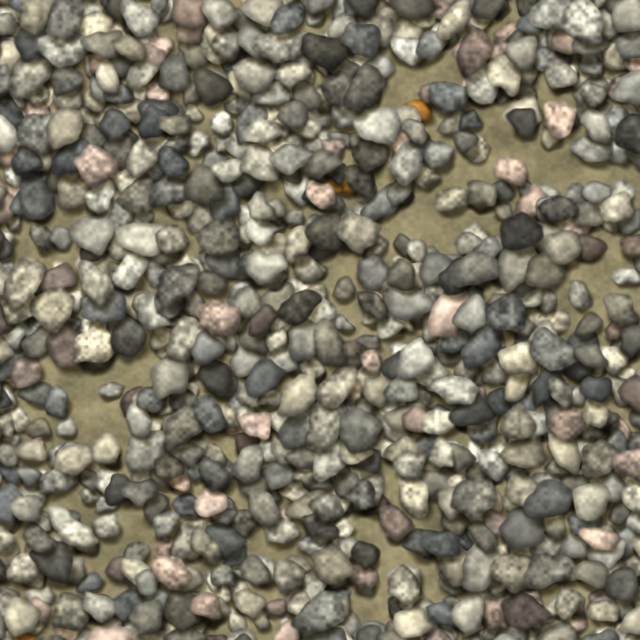
A WebGL 1 fragment shader for this texture:

```glsl
precision highp float;
// Exposed-aggregate surface: small rounded pebbles bedded in sandy mortar.
uniform vec2 u_resolution;

const float BASE_CELLS = 25.0;     // cells across for the lowest, smallest stones
const float CELL_STEP = 4.0;       // fewer cells on each higher layer
const float MIN_RADIUS = 0.36;     // stone radius in cells
const float MAX_RADIUS = 0.60;
const float JITTER = 0.66;
const float EDGE_SOFTNESS = 0.0026; // in canvas units
const float DARKEST = 0.25;
const float PALEST = 0.93;
const float RARE_RUST = 0.992;
const vec2 LIGHT = vec2(-0.30, 0.95);
const vec2 SHADOW_SHIFT = vec2(0.05, -0.17);
const vec3 SHADOW = vec3(0.47, 0.45, 0.38);
const vec3 MORTAR = vec3(0.61, 0.57, 0.43);
const vec3 WARM = vec3(1.03, 0.98, 0.83);
const vec3 COOL = vec3(0.96, 0.99, 0.97);
const vec3 PINK = vec3(1.12, 0.95, 0.85);
const vec3 RUST = vec3(0.68, 0.47, 0.20);

float hash(vec2 p) {
  return fract(sin(dot(p, vec2(127.1, 311.7))) * 43758.5453);
}

float noise(vec2 p) {
  vec2 i = floor(p);
  vec2 f = fract(p);
  f = f * f * (3.0 - 2.0 * f);
  return mix(mix(hash(i), hash(i + vec2(1.0, 0.0)), f.x),
             mix(hash(i + vec2(0.0, 1.0)), hash(i + vec2(1.0, 1.0)), f.x), f.y);
}

vec2 rotate(vec2 p, float a) {
  float c = cos(a);
  float s = sin(a);
  return vec2(c * p.x + s * p.y, c * p.y - s * p.x);
}

// Rounded irregular polygon: 0 at the centre, 1 on the outline.
float pebbleShape(vec2 p, float seed) {
  float sum = 0.0;
  for (int i = 0; i < 7; i++) {
    float k = float(i);
    float jitter = fract(seed * 17.3 + k * 0.618);
    float a = (k + 0.7 * jitter) * 0.8976;
    float reach = 0.82 + 0.30 * fract(seed * 31.7 + k * 0.37);
    float side = max(dot(p, vec2(cos(a), sin(a))), 0.0) / reach;
    float s2 = side * side;
    sum += s2 * s2 * s2 * s2;
  }
  return pow(sum + 1e-8, 0.125);
}

vec3 stoneColor(vec2 id) {
  float pick = 0.6 * hash(id + 3.1) + 0.4 * hash(id + 8.7);
  float tone = mix(DARKEST, PALEST, pick);
  float hue = hash(id + 5.3);
  float coolness = hue * mix(1.0, 0.55, smoothstep(0.3, 0.6, pick));
  vec3 tint = mix(WARM, COOL, coolness);
  tint = mix(tint, PINK, 0.7 * step(0.88, hash(id + 12.9)));
  return mix(tone * tint, RUST, step(RARE_RUST, hash(id + 21.4)));
}

// Paints one stone and its soft shadow over the colour beneath.
vec3 paintStone(vec3 below, vec2 p, vec2 id, float cells, float grain) {
  float radius = mix(MIN_RADIUS, MAX_RADIUS, hash(id + 1.7));
  float stretch = mix(1.0, 1.28, hash(id + 2.9));
  float angle = (hash(id + 4.3) - 0.5) * 2.6;
  vec2 aspect = vec2(1.0 / stretch, stretch) / radius;
  vec2 local = rotate(p, angle) * aspect;
  float d = pebbleShape(local, hash(id + 6.1));

  float shadowDist = length(rotate(p - SHADOW_SHIFT, angle) * aspect);
  float shadowAmount = 1.0 - smoothstep(0.72, 1.22, shadowDist);
  vec3 color = below * mix(vec3(1.0), SHADOW, shadowAmount);

  // Domed light, a darker rim, one soft facet and mineral grain.
  float shade = 1.0 + 0.24 * dot(p / radius, LIGHT);
  shade *= mix(1.06, 0.62, smoothstep(0.50, 1.06, d));
  vec2 facetDir = rotate(vec2(1.0, 0.0), hash(id + 7.7) * 6.2832);
  shade += 0.14 * (smoothstep(-0.15, 0.25, dot(local, facetDir)) - 0.5);
  shade *= 1.0 + (grain - 0.5) * mix(0.25, 1.05, hash(id + 9.9));

  float soft = EDGE_SOFTNESS * cells / radius;
  float cover = 1.0 - smoothstep(1.0 - soft, 1.0 + soft, d);
  return mix(color, stoneColor(id) * shade, cover);
}

void main() {
  vec2 uv = gl_FragCoord.xy / u_resolution.y;
  float grain = 0.55 * noise(uv * 95.0) + 0.45 * noise(uv * 170.0 + 9.0);
  vec2 warp = vec2(noise(uv * 60.0), noise(uv * 60.0 + 31.0)) - 0.5;
  vec2 point = uv + warp * 0.007;
  vec3 color = MORTAR * (0.80 + 0.25 * noise(uv * 28.0) + 0.22 * (grain - 0.5));

  // Paint from the bedded stones up to the topmost ones.
  for (int layer = 0; layer < 3; layer++) {
    float cells = BASE_CELLS - CELL_STEP * float(layer);
    vec2 grid = point * cells + 0.37 * float(layer);
    for (int y = -1; y <= 1; y++) {
      for (int x = -1; x <= 1; x++) {
        vec2 cell = floor(grid) + vec2(float(x), float(y));
        vec2 id = cell + 53.0 * float(layer);
        vec2 center = cell + 0.5 + JITTER * (vec2(hash(id), hash(id + 15.5)) - 0.5);
        float bare = smoothstep(0.58, 0.82, noise(center / cells * 9.0));
        if (hash(id + 18.2) < 0.86 - 0.62 * bare) {
          color = paintStone(color, grid - center, id, cells, grain);
        }
      }
    }
  }
  gl_FragColor = vec4(clamp(color, 0.0, 1.0), 1.0);
}
```
